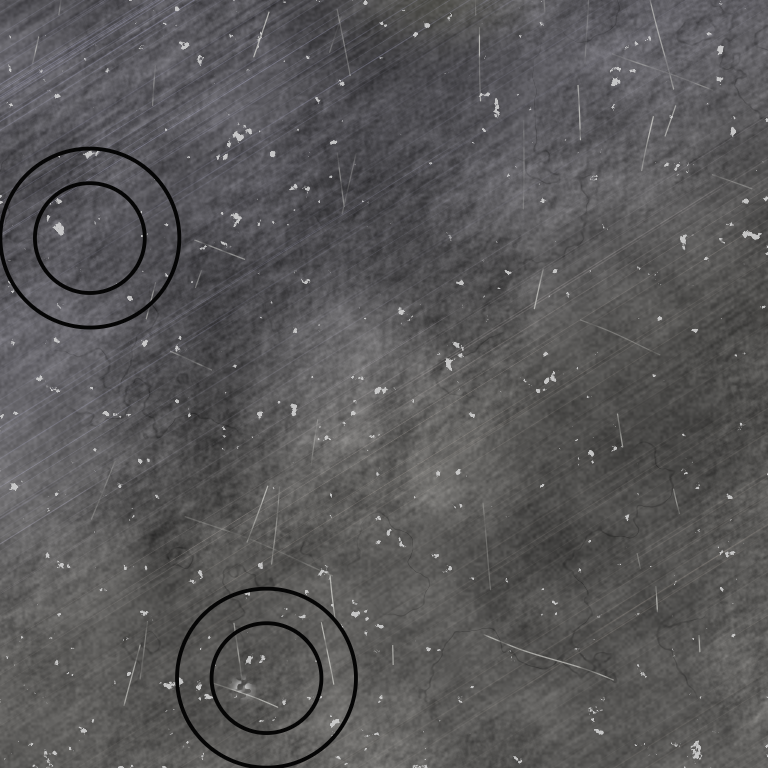
This texture is drawn by a WebGL 2 fragment shader. Its source:

```glsl
#version 300 es
precision highp float;

uniform vec2 u_resolution;
out vec4 fragColor;

float hash(vec2 p) {
    return fract(sin(dot(p, vec2(127.1, 311.7))) * 43758.5);
}

float noise(vec2 p) {
    vec2 cell = floor(p);
    vec2 f = fract(p);
    f = f * f * (3.0 - 2.0 * f);
    float low = mix(hash(cell), hash(cell + vec2(1.0, 0.0)), f.x);
    float high = mix(hash(cell + vec2(0.0, 1.0)), hash(cell + vec2(1.0, 1.0)), f.x);
    return mix(low, high, f.y);
}

float fbm(vec2 p) {
    float sum = 0.0;
    float gain = 0.5;
    for (int i = 0; i < 5; i++) {
        sum += gain * noise(p);
        p = mat2(1.6, 1.2, -1.2, 1.6) * p + 7.3;
        gain *= 0.5;
    }
    return sum / 0.97;
}

float segment(vec2 p, vec2 a, vec2 b) {
    vec2 ab = b - a;
    return length(p - a - ab * clamp(dot(p - a, ab) / dot(ab, ab), 0.0, 1.0));
}

// Antialiased coverage of a stroke with the given half width
float stroke(float dist, float halfWidth, float pixel) {
    return clamp((halfWidth - dist) / pixel + 0.5, 0.0, 1.0);
}

float blob(vec2 p, vec2 center, vec2 size) {
    vec2 q = (p - center) / size;
    return exp(-dot(q, q));
}

// Parallel scratches: q.x runs along them, q.y across
float brushed(vec2 q, float count, float density, float pixel) {
    float id = floor(q.y * count);
    float pick = hash(vec2(id, count));
    float center = (id + 0.3 + 0.4 * hash(vec2(id, count + 3.0))) / count;
    float broken = smoothstep(0.35, 0.75, noise(vec2(q.x * 4.0 + pick * 90.0, id)));
    broken *= 0.55 + 0.45 * noise(vec2(q.x * 60.0, id + 0.5));
    float halfWidth = mix(0.0003, 0.0008, hash(vec2(id, count + 9.0)));
    float strength = mix(0.3, 1.0, pow(hash(vec2(id, count + 5.0)), 2.0));
    return step(pick, density) * broken * strength * stroke(abs(q.y - center), halfWidth, pixel);
}

// Stray scratches, mostly steep, with some long shallow ones
float strayScratches(vec2 p, float pixel) {
    float wear = 0.0;
    vec2 bent = p + 0.008 * (noise(p * 9.0) - 0.5);
    float broken = smoothstep(0.25, 0.6, noise(p * 75.0));
    for (int i = 0; i < 44; i++) {
        float k = float(i);
        vec2 start = vec2(hash(vec2(k, 1.0)), hash(vec2(k, 2.0)));
        bool shallow = i % 6 == 0;
        float angle = shallow ? -0.37 : 1.5 + 0.7 * (hash(vec2(k, 3.0)) - 0.5);
        float size = mix(0.02, shallow ? 0.22 : 0.13, hash(vec2(k, 4.0)));
        vec2 end = start + size * vec2(cos(angle), sin(angle));
        float strength = mix(0.2, 0.8, hash(vec2(k, 5.0)));
        wear = max(wear, strength * stroke(segment(bent, start, end), 0.0008, pixel));
    }
    return wear * mix(0.35, 1.0, broken);
}

// Worn grey metal with stains, relief and cracks
vec3 metal(vec2 p) {
    float stains = fbm(p * 4.0 + 2.0);
    float tone = 0.345 + 0.28 * (stains - 0.5) + 0.13 * (fbm(p * 14.0) - 0.5);
    float rough = mix(0.3, 1.0, smoothstep(0.4, 0.62, fbm(p * 5.0 + 31.0)));
    float slope = fbm(p * 48.0) - fbm(p * 48.0 + vec2(0.14, -0.14));
    tone += 0.35 * rough * slope + 0.07 * (noise(p * 260.0) - 0.5);
    float vein = abs(fbm(p * 8.0 + 11.0) - 0.5);
    tone -= 0.06 * (1.0 - smoothstep(0.0, 0.012, vein)) * smoothstep(0.5, 0.7, noise(p * 7.0));
    tone -= 0.08 * blob(p, vec2(0.51, 0.45), vec2(0.02, 0.08));
    tone -= 0.05 * blob(p, vec2(0.36, 0.68), vec2(0.16, 0.09));
    tone += 0.05 * blob(p, vec2(0.04, 0.72), vec2(0.13, 0.2));
    tone += 0.03 * blob(p, vec2(0.15, 0.36), vec2(0.2, 0.12));
    vec3 tint = mix(vec3(1.01, 1.0, 0.98), vec3(0.99, 0.98, 1.04), smoothstep(0.1, 0.6, p.y - p.x * 0.5));
    vec3 dust = vec3(0.09, 0.09, 0.06) * blob(p, vec2(0.57, 1.0), vec2(0.11, 0.05));
    return tone * tint + dust;
}

void main() {
    vec2 p = gl_FragCoord.xy / u_resolution.y;
    float pixel = 1.0 / u_resolution.y;
    vec3 color = metal(p);

    // Brushed grain, strongest in the upper left corner and diagonal bands
    vec2 q = vec2(dot(p, vec2(0.848, 0.53)), dot(p, vec2(-0.53, 0.848)));
    float corner = smoothstep(0.42, 0.68, q.y);
    float bands = blob(q, vec2(0.85, 0.08), vec2(0.5, 0.08)) + blob(q, vec2(0.1, 0.25), vec2(0.3, 0.1));
    float wear = 0.2 + 0.6 * corner + 0.45 * bands;
    wear *= 0.5 + noise(vec2(q.x * 2.5, q.y * 11.0));
    float grain = brushed(q, 60.0, 0.5, pixel) + 0.8 * brushed(q, 140.0, 0.55, pixel);
    grain += 0.5 * brushed(q, 250.0, 0.6, pixel);
    color += 0.05 * (noise(vec2(q.x * 9.0, q.y * 240.0)) - 0.5) * (1.0 + corner);
    vec3 shine = mix(vec3(0.8, 0.75, 0.71), vec3(0.76, 0.76, 0.9), smoothstep(0.05, 0.35, q.y));
    color = mix(color, shine, clamp(grain * wear, 0.0, 0.9));

    // Stray scratches and bright chips
    color = mix(color, vec3(0.82, 0.82, 0.8), strayScratches(p, pixel));
    float chips = smoothstep(0.76, 0.82, fbm(p * 65.0 + 5.0));
    chips += blob(p, vec2(0.315, 0.104), vec2(0.011)) * smoothstep(0.4, 0.6, noise(p * 170.0));
    color = mix(color, vec3(0.85), clamp(chips, 0.0, 0.85));

    // Two pairs of concentric black rings
    float rings = 0.0;
    for (int i = 0; i < 4; i++) {
        vec2 center = i < 2 ? vec2(0.117, 0.69) : vec2(0.347, 0.117);
        float radius = i % 2 == 0 ? 0.0715 : 0.1165;
        rings = max(rings, stroke(abs(length(p - center) - radius), 0.0025, pixel));
    }
    fragColor = vec4(mix(color, vec3(0.02), rings), 1.0);
}
```
